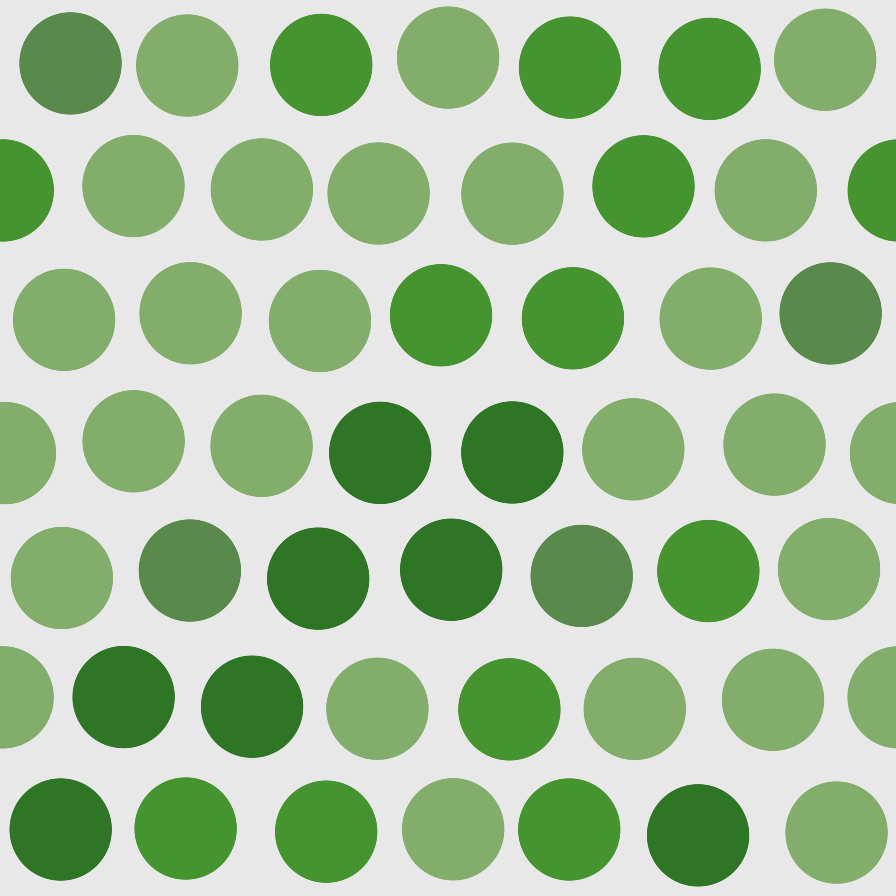
Give the GLSL for this pattern, as a WebGL 2 fragment shader.

```glsl
#version 300 es
precision highp float;

uniform vec2 u_resolution;
out vec4 fragColor;

// Integer hash: three independent values in 0..1 per cell
vec3 hashCell(vec2 cell) {
    uvec3 v = uvec3(uint(cell.x), uint(cell.y), 5u) * 1664525u + 1013904223u;
    v.x += v.y * v.z;
    v.y += v.z * v.x;
    v.z += v.x * v.y;
    v ^= v >> 16u;
    v.x += v.y * v.z;
    v.y += v.z * v.x;
    v.z += v.x * v.y;
    return vec3(v >> 8u) / 16777216.0;
}

// Weighted choice among four greens
vec3 dotColor(float pick) {
    vec3 light  = vec3(0.51, 0.68, 0.42);
    vec3 dark   = vec3(0.18, 0.46, 0.15);
    vec3 bright = vec3(0.27, 0.58, 0.19);
    vec3 muted  = vec3(0.35, 0.54, 0.30);
    return pick < 0.41 ? light : pick < 0.63 ? dark : pick < 0.83 ? bright : muted;
}

void main() {
    const float repeats = 7.0;
    vec2 grid = gl_FragCoord.xy / u_resolution * repeats;
    float pixel = repeats / min(u_resolution.x, u_resolution.y);

    // Alternate rows shift by half a cell and wrap at the sides
    grid.x += 0.5 * mod(floor(grid.y), 2.0);
    vec2 cell = mod(floor(grid), repeats);
    vec3 random = hashCell(cell);

    // Slightly displaced disc, always inside its own cell
    vec2 center = 0.5 + (random.xy - 0.5) * 0.11;
    float edge = length(fract(grid) - center) - 0.4;
    float coverage = 1.0 - smoothstep(-0.5 * pixel, 0.5 * pixel, edge);

    vec3 background = vec3(0.91);
    fragColor = vec4(mix(background, dotColor(random.z), coverage), 1.0);
}
```
